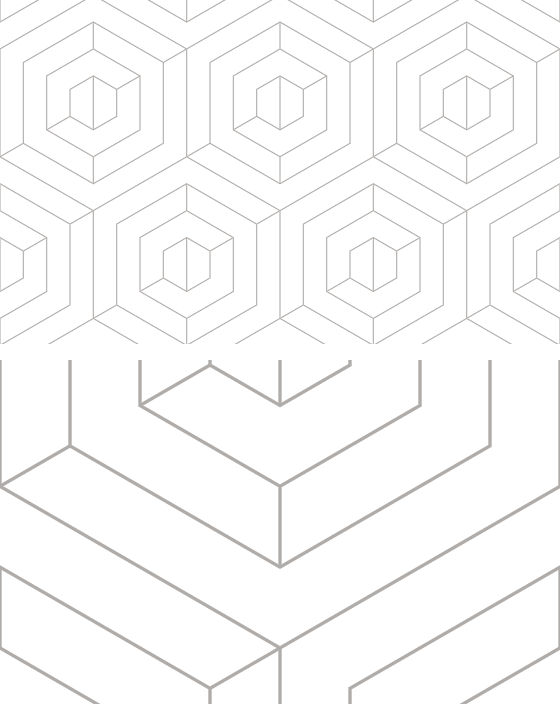
Top, the full canvas; bottom, a detail of the centre.
Write a WebGL 1 fragment shader that draws this pattern.

```glsl
precision highp float;

uniform vec2 u_resolution;

// Offset from the nearest centre of a pointy-top hexagon grid, one unit wide
vec2 hexCell(vec2 p) {
  vec2 period = vec2(1.0, sqrt(3.0));
  vec2 a = mod(p + 0.5 * period, period) - 0.5 * period;
  vec2 b = mod(p, period) - 0.5 * period;
  return dot(a, a) < dot(b, b) ? a : b;
}

// Distance from the centre, measured across the flat sides
float hexRadius(vec2 p) {
  p = abs(p);
  return max(p.x, dot(p, vec2(0.5, 0.5 * sqrt(3.0))));
}

// Four nested outlines, an eighth of a cell apart
float ringDistance(float radius) {
  return abs(fract(radius * 8.0 - 0.5) - 0.5) / 8.0;
}

// Spokes alternate between vertical and diagonal from band to band
float spokeDistance(vec2 p, float radius) {
  float band = min(floor(radius * 8.0), 3.0);
  float diagonal = abs(dot(p, vec2(-0.5, 0.5 * sqrt(3.0))));
  return mod(band, 2.0) < 0.5 ? abs(p.x) : diagonal;
}

void main() {
  // Three cells span the canvas width
  float pixel = 3.0 / u_resolution.x;
  vec2 cell = hexCell(gl_FragCoord.xy * pixel - vec2(0.0, 0.4257));

  float radius = hexRadius(cell);
  float dist = min(ringDistance(radius), spokeDistance(cell, radius));
  float line = clamp((0.003 - dist) / pixel + 0.5, 0.0, 1.0);

  vec3 color = mix(vec3(1.0), vec3(0.69, 0.675, 0.665), line);
  gl_FragColor = vec4(color, 1.0);
}
```
